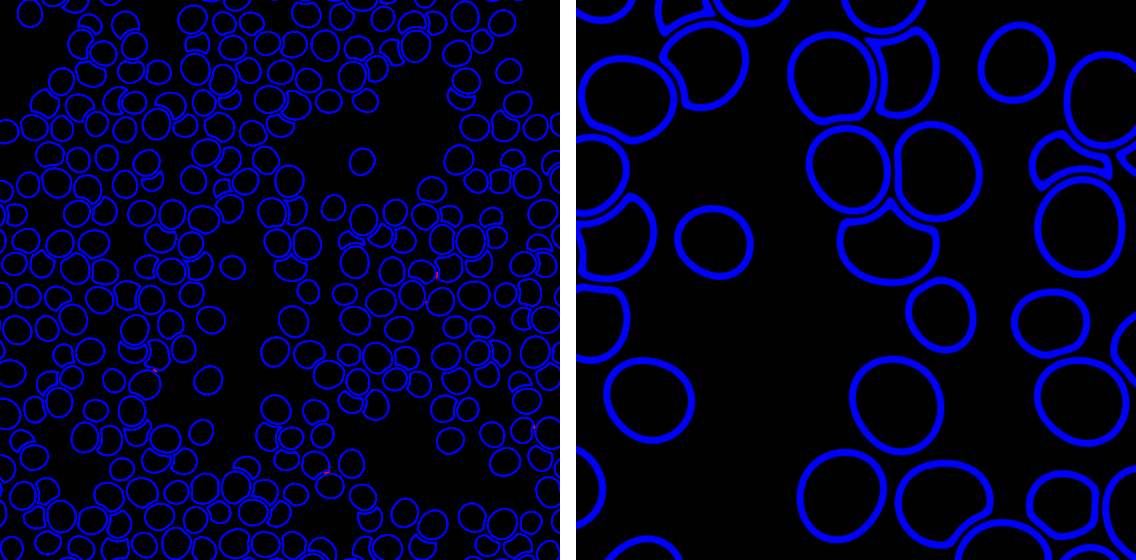
Left: the whole. Right: its middle third, enlarged.
Write a three.js fragment shader that draws this pattern.

```glsl
// Thin blue outlines of crowded round cells on black. Cells sit on a jittered,
// staggered grid; where two overlap, the lower one is trimmed by the upper one,
// leaving a narrow dark seam. A few seams carry a short red mark.
varying vec2 vUv;

const vec3 BACKGROUND = vec3(0.0);
const vec3 OUTLINE = vec3(0.0, 0.0, 1.0);
const vec3 MARK = vec3(1.0, 0.0, 0.0);

const vec2 PITCH = vec2(0.056, 0.0495);   // grid spacing
const float JITTER = 0.48;                // full range of offset, in grid steps
const float RADIUS_MIN = 0.0218;
const float RADIUS_MAX = 0.0292;
const float OVAL = 0.055;                 // strength of the elongation
const float LUMPS = 0.018;                // strength of the three-sided wobble
const float STROKE = 0.0042;              // outline width
const float GAP = 0.0022;                 // dark seam between touching cells
const float CORNER = 0.004;               // rounding of trimmed corners
const float EDGE = 0.0006;                // half width of the soft edge
const float VOID_SCALE = 7.0;             // frequency of the empty areas
const float DROP_CROWDED = 0.07;          // share of missing cells in crowds
const float DROP_VOID = 0.9;              // share of missing cells in voids
const float MARK_CHANCE = 0.045;
const float MARK_WIDTH = 0.003;
const float TAU = 6.2831853;

vec3 hash3(vec2 p) {
  vec3 q = fract(p.xyx * vec3(0.1031, 0.1030, 0.0973));
  q += dot(q, q.yxz + 33.33);
  return fract((q.xxy + q.yzz) * q.zyx);
}

float valueNoise(vec2 p) {
  vec2 i = floor(p);
  vec2 f = fract(p);
  f = f * f * (3.0 - 2.0 * f);
  float low = mix(hash3(i).x, hash3(i + vec2(1.0, 0.0)).x, f.x);
  float high = mix(hash3(i + vec2(0.0, 1.0)).x, hash3(i + 1.0).x, f.x);
  return mix(low, high, f.y);
}

float smoothMax(float a, float b, float k) {
  float h = max(k - abs(a - b), 0.0) / k;
  return max(a, b) + 0.25 * h * h * k;
}

float inside(float d) {
  return smoothstep(-EDGE, EDGE, -d);
}

// Signed distance to a slightly oval, slightly lumpy disc
float cellDistance(vec2 q, vec3 shape) {
  float a = atan(q.y, q.x);
  float r = mix(RADIUS_MIN, RADIUS_MAX, shape.x);
  float bend = OVAL * cos(2.0 * a + TAU * shape.y)
             + LUMPS * cos(3.0 * a + TAU * shape.z);
  return length(q) - r * (1.0 + bend);
}

void main() {
  vec2 p = vUv;
  float discs[9];
  float heights[9];
  vec2 centres[9];

  // Gather the nine nearest grid sites
  for (int k = 0; k < 9; k++) {
    float row = floor(p.y / PITCH.y) + float(k / 3) - 1.0;
    float stagger = 0.5 * mod(row, 2.0);
    float column = floor(p.x / PITCH.x - stagger) + float(k - 3 * (k / 3)) - 1.0;
    vec2 id = vec2(column, row) + 40.0;
    vec3 place = hash3(id);
    vec3 shape = hash3(id + 113.0);
    vec2 site = vec2(column + stagger, row) + 0.5;
    vec2 centre = (site + (place.xy - 0.5) * JITTER) * PITCH;
    float emptiness = smoothstep(0.66, 0.76, valueNoise(site * PITCH * VOID_SCALE + 17.0));
    float drop = mix(DROP_CROWDED, DROP_VOID, emptiness);
    bool present = hash3(id + 271.0).x > drop;
    discs[k] = present ? cellDistance(p - centre, shape) : 1.0;
    heights[k] = place.z;
    centres[k] = centre;
  }

  // Trim each cell by the higher ones, then stroke its inner rim
  float line = 0.0;
  float mark = 0.0;
  for (int i = 0; i < 9; i++) {
    float d = discs[i];
    for (int j = 0; j < 9; j++) {
      if (heights[j] > heights[i]) {
        d = smoothMax(d, GAP - discs[j], CORNER);

        // Red mark along one end of a chosen seam
        vec2 axis = centres[j] - centres[i];
        float along = dot(p - centres[i], normalize(vec2(-axis.y, axis.x)));
        float seam = abs(discs[j] - 0.5 * GAP) - 0.5 * MARK_WIDTH;
        float stretch = max(seam, max(discs[i], 0.004 - along));
        float chosen = step(hash3(vec2(heights[i], heights[j]) * 91.7).x, MARK_CHANCE);
        mark = max(mark, chosen * inside(stretch));
      }
    }
    line = max(line, inside(d) * inside(-d - STROKE));
  }

  vec3 color = mix(BACKGROUND, OUTLINE, line);
  color = mix(color, MARK, mark);
  gl_FragColor = vec4(color, 1.0);
}
```
